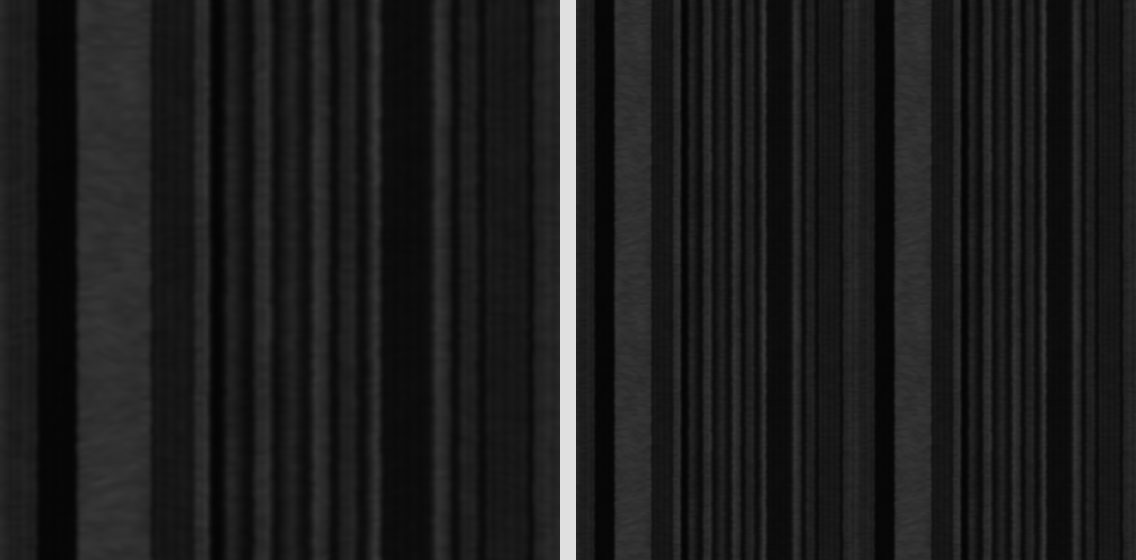
Left: one tile. Right: repeated 2 by 2.
Reproduce this texture procedurally as a Shadertoy shader.

```glsl
// Dark ribbed cloth: soft vertical charcoal stripes with a faint brushed grain, tiling.

float hash(vec2 p) {
    vec3 q = fract(vec3(p.xyx) * 0.1031);
    q += dot(q, q.yzx + 33.33);
    return fract((q.x + q.y) * q.z);
}

// Value noise that wraps after one canvas; cells holds whole repeats
float wrapNoise(vec2 uv, vec2 cells, float seed) {
    vec2 p = uv * cells;
    vec2 i = floor(p), f = fract(p);
    f = f * f * (3.0 - 2.0 * f);
    vec2 a = mod(i, cells) + seed, b = mod(i + 1.0, cells) + seed;
    return mix(mix(hash(a), hash(vec2(b.x, a.y)), f.x),
               mix(hash(vec2(a.x, b.y)), hash(b), f.x), f.y);
}

// Horizontal distance across the wrapped canvas
float wrapDistance(float x, float center) {
    return abs(fract(x - center + 0.5) - 0.5);
}

// Lays a soft-edged band over the tone so far
float band(float under, float x, float left, float right, float tone) {
    float d = wrapDistance(x, 0.5 * (left + right)) - 0.5 * (right - left);
    return mix(under, tone, 1.0 - smoothstep(-0.01, 0.01, d));
}

// Narrow ribs, alternately bright and dim, with jittered places
float ribs(float x) {
    const float count = 19.0;
    float tone = 0.05;
    for (float i = 0.0; i < count; i++) {
        float jitter = 0.008 * (hash(vec2(i, 5.0)) - 0.5);
        float center = (i + 0.5) / count + 0.02 + jitter;
        float peak = 0.18 - 0.055 * mod(i, 2.0) + 0.02 * (hash(vec2(i, 11.0)) - 0.5);
        float profile = 1.0 - smoothstep(0.004, 0.025, wrapDistance(x, center));
        tone = max(tone, mix(0.05, peak, profile));
    }
    return tone;
}

void mainImage(out vec4 fragColor, in vec2 fragCoord) {
    vec2 uv = fragCoord / iResolution.xy;
    float x = uv.x + 0.003 * (wrapNoise(uv, vec2(20.0, 60.0), 3.0) - 0.5);

    // Stripes: ribs first, then the broad bands
    float tone = ribs(x);
    tone = band(tone, x, 0.020, 0.068, 0.115);
    tone = band(tone, x, 0.068, 0.140, 0.025);
    tone = band(tone, x, 0.272, 0.345, 0.085);
    tone = band(tone, x, 0.378, 0.398, 0.020);
    tone = band(tone, x, 0.680, 0.758, 0.048);
    tone = band(tone, x, 0.872, 0.940, 0.090);
    tone = band(tone, x, 0.940, 0.957, 0.045);
    tone = band(tone, x, 0.957, 1.018, 0.138);
    tone *= 1.0 + 0.07 * cos(6.2831853 * 46.0 * x);
    tone = band(tone, x, 0.140, 0.268, 0.186);

    // Grain: short slanted streaks bent by a slow warp
    vec2 bent = uv + vec2(0.0, 0.05 * (wrapNoise(uv, vec2(8.0), 17.0) - 0.5));
    float grain = 0.6 * wrapNoise(bent, vec2(34.0, 104.0), 29.0)
                + 0.4 * wrapNoise(bent, vec2(62.0, 83.0), 47.0) - 0.5;
    float drift = wrapNoise(uv, vec2(22.0, 7.0), 71.0) - 0.5;
    tone *= 1.0 + 0.28 * grain + 0.14 * drift;

    fragColor = vec4(vec3(tone), 1.0);
}
```
